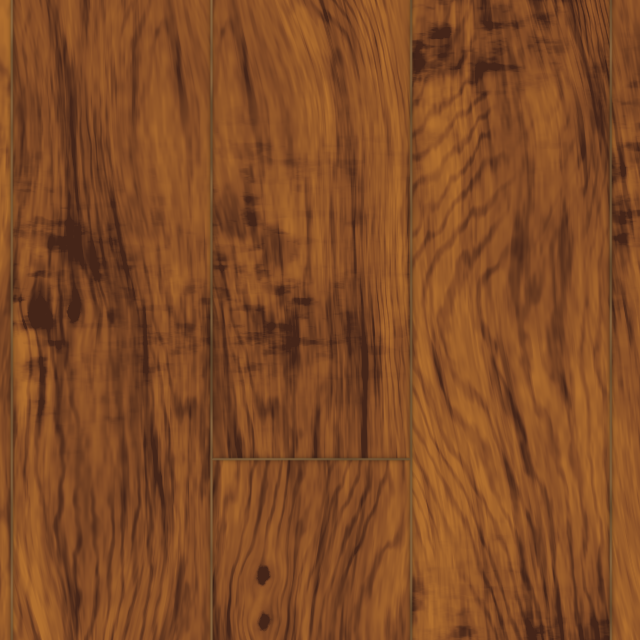
This texture is drawn by a Shadertoy shader. Its source:

```glsl
// Varnished hickory floor: tall boards side by side, one of them cut by an end joint.
// Each board seeds its own stretched noise; warped contours make the growth rings,
// with dark streaks, knots and worn, saw-marked patches laid over them.

const float BOARD_WIDTH = 0.312;
const float FIRST_SEAM = 0.0185;
const float END_JOINT = 0.2826;
const float SEAM_HALF_WIDTH = 0.0017;

const vec3 DARK_STAIN = vec3(0.27, 0.145, 0.095);
const vec3 MID_BROWN = vec3(0.52, 0.298, 0.15);
const vec3 HONEY = vec3(0.69, 0.43, 0.18);
const vec3 SEAM_TAN = vec3(0.49, 0.37, 0.23);

float hash(vec2 p) {
    vec3 q = fract(vec3(p.xyx) * 0.1031);
    q += dot(q, q.yzx + 33.33);
    return fract((q.x + q.y) * q.z);
}

float noise(vec2 p) {
    vec2 cell = floor(p), f = fract(p);
    f = f * f * (3.0 - 2.0 * f);
    float low = mix(hash(cell), hash(cell + vec2(1, 0)), f.x);
    float high = mix(hash(cell + vec2(0, 1)), hash(cell + vec2(1, 1)), f.x);
    return mix(low, high, f.y);
}

float fbm(vec2 p) {
    float sum = 0.0, gain = 0.533;
    for (int i = 0; i < 4; i++) {
        sum += gain * noise(p);
        p = p * 2.03 + 17.3;
        gain *= 0.5;
    }
    return sum;
}

// Knots come in pairs on every third board id; p is bent so grain flows round them.
float knots(inout vec2 p, float id) {
    float dark = 0.0;
    if (mod(id, 3.0) > 0.5) return dark;
    vec2 first = vec2(0.045 + 0.012 * id, 0.52 - 0.14 * id);
    vec2 gap = vec2(0.052 - 0.017 * id, -0.008 - 0.021 * id);
    vec2 bend = vec2(0);
    for (int i = 0; i < 2; i++) {
        vec2 d = p - first - gap * float(i);
        float r = length(d / vec2(0.010, 0.016)) + 0.9 * (fbm(p * 90.0) - 0.5);
        dark += smoothstep(1.2, 0.3, r) + 0.35 * exp(-0.35 * r * r);
        bend.x -= 0.7 * d.x * exp(-dot(d, d) / 0.0012);
    }
    p += bend;
    return dark;
}

// Thin dark lines along the contours of a slowly warped field.
float growthRings(vec2 p) {
    float field = 36.0 * p.x + 13.0 * noise(p * vec2(5.0, 1.6))
                + 1.6 * fbm(p * vec2(30.0, 9.0));
    float wave = abs(fract(field) - 0.5) * 2.0;
    float patches = smoothstep(0.32, 0.62, fbm(p * vec2(9.0, 3.0) + 5.0));
    return smoothstep(0.45, 0.95, wave) * patches;
}

// Long pores and short ticks, broken up lengthwise.
float streaks(vec2 p) {
    float tall = smoothstep(0.55, 0.78, fbm(p * vec2(65.0, 5.0)));
    float ticks = smoothstep(0.62, 0.86, noise(p * vec2(190.0, 17.0)));
    return tall + 0.5 * ticks * noise(p * vec2(12.0, 7.0));
}

// Ragged patch with cross-grain saw marks, centred on a height that varies by column.
float wear(vec2 board, vec2 p, float column) {
    float centre = 0.52 - 0.105 * column + 0.165 * column * column;
    float dy = fract(board.y - centre + 0.5) - 0.5;
    float zone = exp(-dy * dy / 0.032) * mix(0.45, 1.0, smoothstep(0.27, 0.08, board.x));
    float blot = smoothstep(0.42, 0.66, fbm(p * vec2(17.0, 13.0)));
    float saw = smoothstep(0.45, 0.75, fbm(p * vec2(26.0, 75.0)));
    return zone * (0.65 * blot + 0.55 * saw * (0.35 + blot));
}

vec3 stain(float tone) {
    vec3 lower = mix(DARK_STAIN, MID_BROWN, clamp(tone * 2.0, 0.0, 1.0));
    return mix(lower, HONEY, clamp(tone * 2.0 - 1.0, 0.0, 1.0));
}

void mainImage(out vec4 fragColor, in vec2 fragCoord) {
    vec2 uv = fragCoord / iResolution.xy;
    float pixel = 1.0 / min(iResolution.x, iResolution.y);

    // Board layout
    float column = floor((uv.x - FIRST_SEAM) / BOARD_WIDTH);
    vec2 board = vec2(uv.x - FIRST_SEAM - column * BOARD_WIDTH, uv.y);
    bool jointed = abs(column - 1.0) < 0.5;
    float id = 2.0 * column + (jointed && uv.y < END_JOINT ? 1.0 : 0.0);

    // Grain space: bent by knots, slanted and swayed, then seeded per board
    vec2 grain = board;
    float knot = knots(grain, id);
    vec2 seed = 9.0 * vec2(hash(vec2(id + 5.0, 3.0)), hash(vec2(id + 5.0, 11.0)));
    grain.x += (0.03 + 0.045 * column) * grain.y;
    grain += seed;
    grain.x += 0.07 * (noise(grain * vec2(6.0, 3.2)) - 0.5);

    // Tone of the wood
    float tone = 0.68 + 1.0 * (fbm(grain * vec2(15.0, 2.6)) - 0.5);
    tone += 0.28 * (noise(grain * vec2(120.0, 7.0)) - 0.5);
    tone += 0.22 * (noise(grain * vec2(290.0, 45.0)) - 0.5);
    tone -= 0.30 * growthRings(grain) + 0.32 * streaks(grain);
    tone -= 0.60 * wear(board, board + seed, column) + 0.75 * knot;
    vec3 colour = stain(tone);

    // Seams with a shaded bevel
    float seam = min(board.x, BOARD_WIDTH - board.x);
    if (jointed) seam = min(seam, abs(uv.y - END_JOINT));
    colour *= 1.0 - 0.4 * exp(-seam / 0.003);
    float line = 1.0 - smoothstep(-pixel, pixel, seam - SEAM_HALF_WIDTH);
    vec3 seamColour = SEAM_TAN * (0.8 + 0.4 * noise(uv * 24.0));
    fragColor = vec4(mix(colour, seamColour, 0.85 * line), 1.0);
}
```
